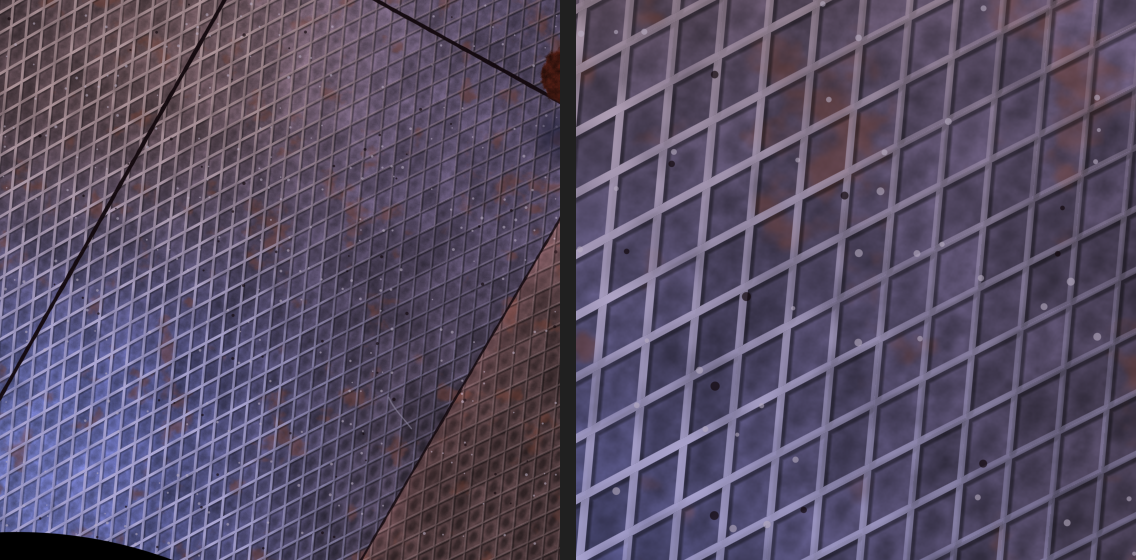
Left: the whole. Right: its middle third, enlarged.
Write a WebGL 2 fragment shader that draws this texture.

```glsl
#version 300 es
precision highp float;
// Worn metal floor plates with a slanted diamond tread, dark seams and mixed warm and blue light.
uniform vec2 u_resolution;
out vec4 fragColor;

const vec2 REPEATS = vec2(36.0, 27.4);   // ridges across and down
const vec3 RIDGE_WARM = vec3(0.68, 0.58, 0.60);
const vec3 RIDGE_BLUE = vec3(0.68, 0.66, 0.84);
const vec3 SEAM_DARK = vec3(0.07, 0.03, 0.05);
const vec3 RUST = vec3(0.46, 0.25, 0.20);

float hash(vec2 p) {
  return fract(sin(dot(p, vec2(127.1, 311.7))) * 43758.5453);
}

float noise(vec2 p) {
  vec2 i = floor(p), f = fract(p);
  f = f * f * (3.0 - 2.0 * f);
  return mix(mix(hash(i), hash(i + vec2(1, 0)), f.x),
             mix(hash(i + vec2(0, 1)), hash(i + vec2(1, 1)), f.x), f.y);
}

float fbm(vec2 p) {
  float sum = 0.0, amp = 0.5;
  for (int i = 0; i < 4; i++) {
    sum += amp * noise(p);
    p = p * 2.03 + 17.3;
    amp *= 0.5;
  }
  return sum / 0.9375;
}

// Signed distance to the endless line from a to b, positive on its left
float sideOf(vec2 p, vec2 a, vec2 b) {
  vec2 d = normalize(b - a);
  return d.x * (p.y - a.y) - d.y * (p.x - a.x);
}

float segment(vec2 p, vec2 a, vec2 b) {
  vec2 d = b - a;
  return length(p - a - d * clamp(dot(p - a, d) / dot(d, d), 0.0, 1.0));
}

float stroke(float dist, float halfWidth, float soft) {
  return 1.0 - smoothstep(halfWidth - soft, halfWidth + soft, dist);
}

// Skewed lattice: steep ridges in x, gently bowed rising ridges in y
vec2 lattice(vec2 p, vec2 shift) {
  return vec2(p.x - 0.09 * p.y, p.y - 0.58 * p.x + 0.06 * p.x * p.x) * REPEATS + shift;
}

// Canvas distance to the nearest ridge of each family
vec2 ridgeDistance(vec2 cell) {
  return (0.5 - abs(fract(cell) - 0.5)) / (REPEATS * vec2(1.0, 1.13));
}

// Scattered specks, one candidate per grid square
float specks(vec2 p, float grid, float chance, float size, float soft) {
  vec2 id = floor(p * grid);
  vec2 spot = 0.3 + 0.4 * vec2(hash(id + 3.1), hash(id + 8.7));
  float radius = size * (0.4 + 0.6 * hash(id + 5.9));
  float dist = length(fract(p * grid) - spot) / grid;
  return step(hash(id), chance) * stroke(dist, radius, soft);
}

// Broad light: warm top left, blue lower left, dim violet right
vec3 plateLight(vec2 p) {
  vec3 left = mix(vec3(0.30, 0.31, 0.52), vec3(0.33, 0.26, 0.29), smoothstep(0.25, 0.85, p.y));
  vec3 right = mix(vec3(0.29, 0.25, 0.33), vec3(0.32, 0.28, 0.39), smoothstep(0.2, 0.7, p.y));
  vec3 color = mix(left, right, smoothstep(0.2, 0.75, p.x));
  color += vec3(0.15, 0.11, 0.09) * exp(-12.0 * dot(p - vec2(0.5, 1.0), p - vec2(0.5, 1.0)));
  return color + vec3(0.12, 0.14, 0.20) * exp(-14.0 * dot(p - vec2(0.0, 0.14), p - vec2(0.0, 0.14)));
}

void main() {
  vec2 p = gl_FragCoord.xy / u_resolution;
  float soft = 0.75 / min(u_resolution.x, u_resolution.y);
  float blotch = fbm(p * 9.0), grain = fbm(p * 110.0);

  // Plates and the seams between them
  float leftSeam = sideOf(p, vec2(0.0, 0.29), vec2(0.401, 1.0));
  float topSeam = sideOf(p, vec2(0.671, 1.0), vec2(1.0, 0.818));
  float rightSeam = -sideOf(p, vec2(0.645, 0.0), vec2(1.0, 0.609));
  float brown = step(0.0, rightSeam);
  vec2 shift = vec2(0.37, 0.21) * step(0.0, leftSeam)
             + vec2(0.55, 0.4) * step(0.0, topSeam) + vec2(0.2, 0.65) * brown;

  // Recessed diamonds with grime
  vec2 cell = lattice(p, shift);
  vec3 color = mix(plateLight(p), vec3(0.32, 0.23, 0.23), brown * 0.85);
  color *= 0.62 + 0.38 * blotch + 0.42 * grain;
  color *= 0.86 + 0.24 * hash(floor(cell));
  float pit = 1.0 - smoothstep(0.1, 0.38, length(fract(cell) - 0.5));
  color *= 1.0 - pit * (0.12 + 0.25 * smoothstep(0.55, 0.1, p.y) * smoothstep(0.3, 0.8, p.x));
  color = mix(color, RUST, 0.45 * smoothstep(0.62, 0.8, fbm(p * 24.0 + 40.0)));

  // Ridge shadows, then worn bright ridges
  float width = mix(0.0025, 0.0016, smoothstep(0.3, 0.8, p.x));
  vec2 shade = ridgeDistance(lattice(p + vec2(-0.0022, 0.0018), shift));
  color *= 1.0 - mix(0.30, 0.46, p.x) * stroke(min(shade.x, shade.y), width, soft + 0.0006);
  vec2 ridge = ridgeDistance(cell);
  float shine = mix(0.88, 0.27, smoothstep(0.36, 0.74, p.x + 0.12 * (blotch - 0.5)));
  shine *= 0.5 + 0.55 * noise(p * 45.0) + 0.3 * blotch;
  vec3 ridgeColor = mix(RIDGE_BLUE, RIDGE_WARM, max(brown, smoothstep(0.3, 0.85, p.y)));
  float ridges = max(stroke(ridge.x, width, soft) * 0.9, stroke(ridge.y, width, soft));
  color = mix(color, ridgeColor, clamp(ridges * shine, 0.0, 1.0));

  // Chips, dark pits and one pale scratch
  color = mix(color, vec3(0.72, 0.68, 0.76), 0.6 * specks(p, 55.0, 0.10, 0.0026, soft));
  color = mix(color, SEAM_DARK, 0.7 * specks(p + 0.31, 38.0, 0.05, 0.003, soft));
  float scratch = segment(p + vec2(0.006 * sin(p.y * 50.0), 0.0), vec2(0.70, 0.29), vec2(0.73, 0.235));
  color = mix(color, vec3(0.55, 0.53, 0.62), 0.6 * stroke(scratch, 0.0014, soft));

  // Seams with a rubbed edge on the brown plate
  color += vec3(0.13, 0.08, 0.09) * brown * exp(-rightSeam * 32.0) * (0.5 + blotch);
  float seam = min(abs(leftSeam), abs(topSeam));
  float ragged = 0.0012 * (noise(p * 90.0) - 0.5);
  color = mix(color, SEAM_DARK, 0.95 * stroke(seam + ragged, 0.0034, soft));
  color = mix(color, SEAM_DARK, 0.85 * stroke(abs(rightSeam) + ragged, 0.0021, soft));

  // Rusty corner, its blue shadow, and the dark rounded edge below
  color = mix(color, vec3(0.13, 0.13, 0.23), 0.65 * stroke(length(p - vec2(1.0, 0.76)), 0.035, 0.03));
  float corner = length((p - vec2(1.01, 0.865)) * vec2(1.15, 1.0)) + 0.012 * (grain - 0.5);
  color = mix(color, vec3(0.27, 0.10, 0.07) * (0.4 + grain), stroke(corner, 0.05, 0.004));
  color *= 1.0 - stroke(length(p - vec2(0.03, -0.75)), 0.8, soft);
  fragColor = vec4(clamp(color, 0.0, 1.0), 1.0);
}
```
